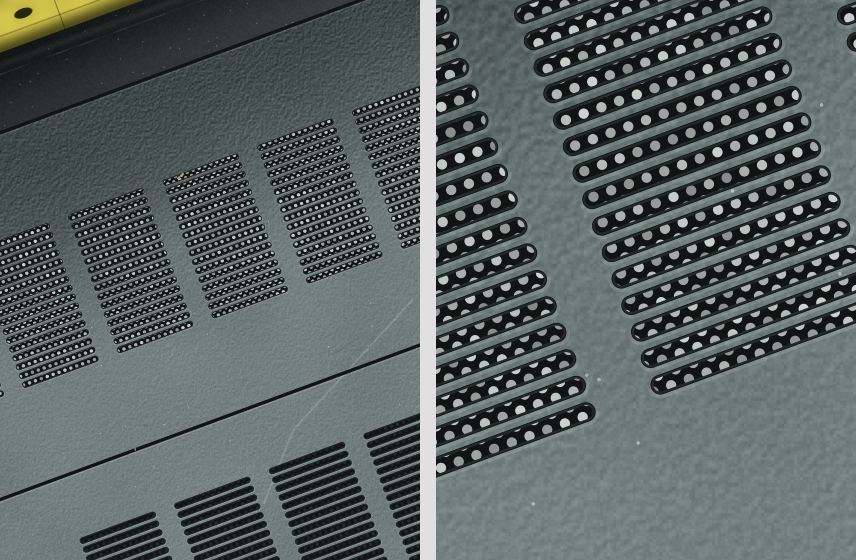
Left: the whole. Right: its middle third, enlarged.
Give the GLSL for this texture, as a WebGL 1 fragment shader.

```glsl
precision highp float;
// Tilted dark plastic casing with columns of rounded vent slots over a pale dotted mesh.
// A rotated frame holds panels, seams and slots; mesh and slot pitches differ slightly,
// so their beat shifts the dots from slot to slot. Noise adds grain, dust and scratches.
uniform vec2 u_resolution;

// Lengths are in units of 1/768 of the canvas height.
const float HEIGHT = 768.0;
const float TILT = 0.3526;           // radians
const float COLUMN_PITCH = 138.3;
const float COLUMN_CENTRE = 40.0;
const float SLOT_HALF = 55.5;
const float SLOT_RADIUS = 4.5;
const float ROW_PITCH = 12.9;
const float LAST_ROW = 15.0;         // sixteen slots per column
const float UPPER_TOP = 313.5;
const float LOWER_TOP = 735.0;
const float UPPER_SEAM = 171.0;
const float LOWER_SEAM = 643.0;
const float YELLOW_EDGE = 68.0;
const vec2 MESH_PITCH = vec2(8.6, 6.21);
const vec2 MESH_ORIGIN = vec2(180.0, 403.8);
const float MESH_SKEW = 0.0081;
const float DOT_RADIUS = 2.35;
const vec3 PANEL_DARK = vec3(0.235, 0.275, 0.267);
const vec3 PANEL_LIGHT = vec3(0.445, 0.495, 0.483);
const vec3 BEZEL = vec3(0.14, 0.16, 0.16);
const vec3 BLACK = vec3(0.065, 0.08, 0.08);
const vec3 PALE = vec3(0.77, 0.80, 0.78);
const vec3 YELLOW = vec3(0.84, 0.78, 0.30);
const vec3 OLIVE = vec3(0.31, 0.29, 0.10);
const vec3 CHIP = vec3(0.72, 0.67, 0.54);

float px;                            // size of one pixel in these units

float hash(vec2 p) {
  vec3 q = fract(p.xyx * 0.1031);
  q += dot(q, q.yzx + 33.33);
  return fract((q.x + q.y) * q.z);
}

float noise(vec2 p) {
  vec2 i = floor(p), f = fract(p);
  f *= f * (3.0 - 2.0 * f);
  vec2 e = vec2(1.0, 0.0);
  return mix(mix(hash(i), hash(i + e), f.x),
             mix(hash(i + e.yx), hash(i + e.xx), f.x), f.y);
}

float fill(float d) { return 1.0 - smoothstep(-0.6 * px, 0.6 * px, d); }

float line(float d, float halfWidth) { return fill(abs(d) - halfWidth); }

float segment(vec2 p, vec2 a, vec2 b) {
  vec2 ab = b - a;
  return length(p - a - ab * clamp(dot(p - a, ab) / dot(ab, ab), 0.0, 1.0));
}

// Panel light, bezel and embossed grain
vec3 casing(vec2 q, vec2 d) {
  float light = smoothstep(170.0, 500.0, q.y + 0.06 * (d.x - 288.0));
  vec3 c = mix(PANEL_DARK, PANEL_LIGHT, light);
  c *= 0.96 + 0.08 * noise(d * 0.012);
  float emboss = noise(d * 0.34) - noise(d * 0.34 + vec2(0.35, 0.5));
  c += emboss * mix(0.13, 0.06, smoothstep(250.0, 560.0, q.y));
  c += 0.045 * (hash(floor(d / 1.5)) - 0.5);
  float shade = smoothstep(70.0, 165.0, q.y) + 0.0012 * d.x;
  vec3 bezel = mix(BLACK, BEZEL * 1.15, shade) + 0.03 * (noise(d * 0.5) - 0.5);
  bezel += 0.13 * line(q.y - 96.0, 0.8) * noise(d * 0.06);
  bezel += 0.05 * smoothstep(8.0, 0.0, abs(q.y - 84.0));
  return mix(c, bezel, fill(q.y - UPPER_SEAM));
}

// Dotted mesh: x is coverage, y is the brightness of each dot
vec2 mesh(vec2 q) {
  vec2 m = q - MESH_ORIGIN;
  m += MESH_SKEW * vec2(m.y, -m.x);
  float row = floor(m.y / MESH_PITCH.y + 0.5);
  float x = m.x / MESH_PITCH.x + 0.5 * mod(row, 2.0);
  float id = floor(x + 0.5);
  float d = length(vec2((x - id) * MESH_PITCH.x, m.y - row * MESH_PITCH.y));
  return vec2(fill(d - DOT_RADIUS), 0.68 + 0.36 * hash(vec2(id, row) + 90.0));
}

void main() {
  px = HEIGHT / u_resolution.y;
  vec2 d = vec2(gl_FragCoord.x, u_resolution.y - gl_FragCoord.y) * px;
  float c = cos(TILT), s = sin(TILT);
  vec2 q = vec2(c * d.x - s * d.y, s * d.x + c * d.y);
  vec3 color = casing(q, d);

  // Scratches and dust
  float scratch = min(segment(d, vec2(362.0, 690.0), vec2(402.0, 590.0)),
                      segment(d, vec2(402.0, 590.0), vec2(565.0, 412.0)));
  float wear = 0.08 * (1.0 - smoothstep(0.3, 2.2, scratch));
  for (int i = 0; i < 7; i++) {
    vec2 k = vec2(float(i) * 7.0 + 3.0, 11.0);
    vec2 a = vec2(hash(k), hash(k + 1.0)) * vec2(576.0, HEIGHT);
    vec2 b = a + (vec2(hash(k + 2.0), hash(k + 3.0)) - 0.5) * vec2(190.0, 90.0);
    float bend = 5.0 * noise(d * 0.02);
    wear += 0.06 * line(segment(d + bend, a, b), 0.45) * noise(d * 0.05);
  }
  vec2 cell = floor(d / 12.0);
  vec2 spot = 12.0 * (cell + 0.2 + 0.6 * vec2(hash(cell + 5.0), hash(cell + 9.0)));
  float dusty = step(mix(0.88, 0.985, step(UPPER_SEAM, q.y)), hash(cell + 40.0));
  wear += 0.22 * dusty * fill(length(d - spot) - 0.8);
  color += wear;

  // Seams with a lit lower lip
  float seam = min(abs(q.y - UPPER_SEAM), abs(q.y - LOWER_SEAM));
  float lip = line(q.y - UPPER_SEAM - 3.6, 0.8) + line(q.y - LOWER_SEAM - 3.6, 0.8);
  color += 0.09 * lip;
  color = mix(color, BLACK, fill(seam - 2.3));

  // Vent slots: rim, dark well, mesh behind
  float lower = step(LOWER_SEAM, q.y);
  float top = mix(UPPER_TOP, LOWER_TOP, lower);
  float column = floor((q.x - COLUMN_CENTRE) / COLUMN_PITCH + 0.5);
  float row = clamp(floor((q.y - top) / ROW_PITCH + 0.5), 0.0, LAST_ROW);
  vec2 a = q - vec2(COLUMN_CENTRE + column * COLUMN_PITCH, top + row * ROW_PITCH);
  float slot = length(vec2(max(abs(a.x) - SLOT_HALF + SLOT_RADIUS, 0.0), a.y)) - SLOT_RADIUS;
  float present = max(1.0 - lower, step(-1.5, column));
  color += present * 0.07 * line(slot - 0.9, 0.8) * smoothstep(-3.0, 4.0, a.y);
  vec3 well = mix(BLACK, BEZEL, line(slot + 0.9, 0.5));
  vec2 dots = mesh(q);
  vec3 dotColor = mix(PALE * dots.y, BEZEL * dots.y, lower);
  well = mix(well, dotColor, dots.x * fill(slot + 1.3));
  color = mix(color, well, present * fill(slot));

  // Yellow corner with a socket and a joint
  float glow = smoothstep(YELLOW_EDGE, 42.0, q.y) * (0.8 + 0.2 * noise(q * 0.04));
  vec3 corner = mix(OLIVE, YELLOW, glow);
  corner *= 1.0 - 0.35 * line(q.x - 70.0, 0.8) - 0.25 * line(q.y - 47.0, 1.0);
  float socket = (length((q - vec2(23.8, 27.9)) / vec2(13.0, 6.5)) - 1.0) * 6.5;
  corner = mix(corner, OLIVE * 0.5, fill(socket));
  color = mix(color, corner, fill(q.y - YELLOW_EDGE));

  // Two beige chips
  float ragged = 2.0 * noise(d * 0.5);
  float chip = min(segment(q, vec2(144.0, 314.0), vec2(153.0, 311.0)),
                   length(q - vec2(-39.0, 642.0)));
  color = mix(color, CHIP, 0.8 * fill(chip - 0.4 - ragged));
  gl_FragColor = vec4(clamp(color, 0.0, 1.0), 1.0);
}
```
